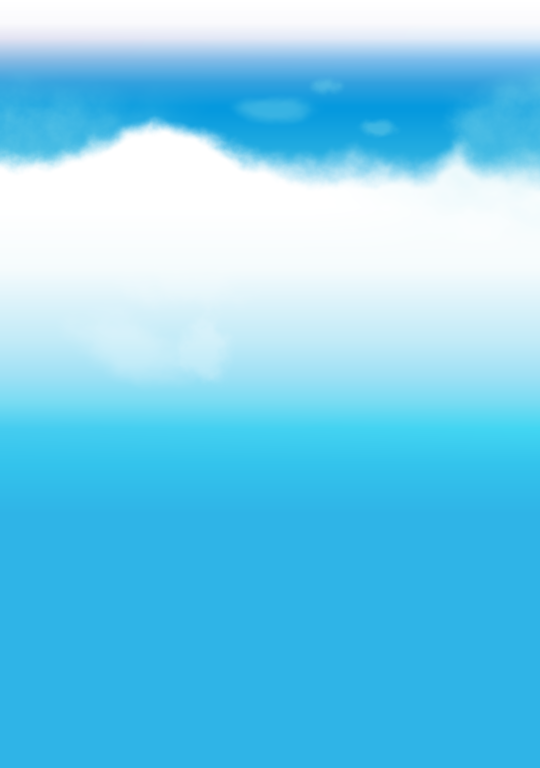
Give the GLSL for this background, as a Shadertoy shader.

```glsl
// Bright sky: a white haze fades into deep blue, above a billowing cloud bank
// that melts through pale cyan into a flat blue lower half.
// Layered linear ramps give the colour; gradient noise shapes the clouds.

const vec3 WHITE = vec3(1.0);
const vec3 DEEP_SKY = vec3(0.02, 0.60, 0.87);
const vec3 TEAL_VEIL = vec3(0.42, 0.80, 0.91);
const vec3 FLAT_BLUE = vec3(0.185, 0.705, 0.905);

vec2 hashGradient(vec2 cell) {
    vec2 h = vec2(dot(cell, vec2(127.1, 311.7)), dot(cell, vec2(269.5, 183.3)));
    return 2.0 * fract(sin(h) * 43758.55) - 1.0;
}

float gradientNoise(vec2 p) {
    vec2 i = floor(p), f = fract(p);
    vec2 u = f * f * f * (f * (f * 6.0 - 15.0) + 10.0);
    vec2 e = vec2(0.0, 1.0);
    float low = mix(dot(hashGradient(i), f),
                    dot(hashGradient(i + e.yx), f - e.yx), u.x);
    float high = mix(dot(hashGradient(i + e.xy), f - e.xy),
                     dot(hashGradient(i + e.yy), f - e.yy), u.x);
    return mix(low, high, u.y);
}

float fbm(vec2 p) {
    float sum = 0.0, amplitude = 0.5;
    for (int i = 0; i < 5; i++) {
        sum += amplitude * gradientNoise(p);
        p = mat2(1.6, 1.2, -1.2, 1.6) * p + 7.3;
        amplitude *= 0.5;
    }
    return sum;
}

// Linear blend towards the next colour between two depths
vec3 ramp(vec3 from, vec3 to, float start, float end, float depth) {
    return mix(from, to, clamp((depth - start) / (end - start), 0.0, 1.0));
}

float bump(float x, float center, float width) {
    float d = (x - center) / width;
    return exp(-d * d);
}

float puff(vec2 p, vec2 center, vec2 radius, float noise) {
    float d = length((p - center) / radius) + noise * 1.3;
    return 1.0 - smoothstep(0.25, 1.1, d);
}

vec3 upperSky(float x, float depth) {
    vec3 haze = mix(vec3(0.89, 0.89, 0.95), vec3(0.88, 0.93, 0.98), x);
    vec3 midSky = mix(vec3(0.54, 0.73, 0.89), vec3(0.47, 0.74, 0.93), x);
    vec3 c = ramp(WHITE, vec3(0.98, 0.98, 0.99), 0.0, 0.03, depth);
    c = ramp(c, haze, 0.03, 0.05, depth);
    c = ramp(c, midSky, 0.05, 0.078, depth);
    c = ramp(c, vec3(0.20, 0.63, 0.87), 0.078, 0.108, depth);
    c = ramp(c, DEEP_SKY, 0.108, 0.138, depth);
    return ramp(c, vec3(0.15, 0.68, 0.88), 0.145, 0.20, depth);
}

vec3 cloudFade(float x, float depth) {
    vec3 cyan = mix(vec3(0.27, 0.80, 0.94), vec3(0.26, 0.84, 0.95), x);
    vec3 c = ramp(WHITE, vec3(0.96, 0.985, 0.99), 0.27, 0.35, depth);
    c = ramp(c, vec3(0.86, 0.95, 0.98), 0.35, 0.395, depth);
    c = ramp(c, vec3(0.76, 0.92, 0.97), 0.395, 0.443, depth);
    c = ramp(c, vec3(0.62, 0.88, 0.96), 0.443, 0.49, depth);
    c = ramp(c, vec3(0.47, 0.86, 0.95), 0.49, 0.524, depth);
    c = ramp(c, cyan, 0.524, 0.558, depth);
    c = ramp(c, vec3(0.20, 0.765, 0.925), 0.558, 0.605, depth);
    return ramp(c, FLAT_BLUE, 0.605, 0.67, depth);
}

void mainImage(out vec4 fragColor, in vec2 fragCoord) {
    vec2 uv = fragCoord / iResolution.xy;
    vec2 p = fragCoord / iResolution.y;
    float x = uv.x, depth = 1.0 - uv.y;
    vec2 place = vec2(x, depth);

    float coarse = fbm(p * vec2(9.0, 13.0));
    float fine = fbm(p * 27.0 + 4.0);
    vec3 color = upperSky(x, depth);

    // Translucent veils at both sides, above the bank
    float leftVeil = smoothstep(0.095, 0.155, depth + 0.05 * coarse)
                   * (1.0 - smoothstep(0.05, 0.42, x + 0.15 * coarse));
    float rightTop = 0.13 - 0.32 * max(x - 0.86, 0.0);
    float rightVeil = smoothstep(-0.012, 0.03, depth - rightTop + 0.05 * coarse)
                    * smoothstep(0.81, 0.88, x + 0.06 * fine);
    color = mix(color, TEAL_VEIL, 0.65 * leftVeil * (0.85 + fine));
    color = mix(color, TEAL_VEIL, 0.55 * rightVeil * (0.9 + fine));

    // Small wisps in the blue gap
    float wisps = puff(place, vec2(0.50, 0.143), vec2(0.10, 0.018), coarse)
                + puff(place, vec2(0.605, 0.111), vec2(0.035, 0.013), fine)
                + puff(place, vec2(0.70, 0.167), vec2(0.045, 0.012), fine);
    color = mix(color, TEAL_VEIL, 0.5 * min(wisps, 1.0));

    // Cloud bank: crisp heap on the left, hazier towards the right
    float ridge = 0.203 - 0.043 * bump(x, 0.28, 0.13)
                - 0.022 * bump(x, 0.85, 0.025);
    float inside = depth - ridge + 0.035 * coarse + 0.022 * fine;
    float softness = mix(0.022, 0.045, smoothstep(0.38, 0.6, x));
    float bank = smoothstep(-0.012, softness, inside);
    vec3 body = cloudFade(x, depth);
    float shade = smoothstep(0.55, 1.0, x) * (1.0 - smoothstep(0.22, 0.34, depth));
    body -= vec3(0.11, 0.035, 0.02) * shade * clamp(0.6 + 2.0 * coarse, 0.0, 1.0);
    color = mix(color, body, bank);

    // Faint puffs within the lower fade
    float puffs = puff(place, vec2(0.25, 0.455), vec2(0.12, 0.055), coarse)
                + puff(place, vec2(0.38, 0.455), vec2(0.055, 0.05), fine)
                + 0.6 * puff(place, vec2(0.34, 0.375), vec2(0.13, 0.03), fine);
    color = mix(color, WHITE, 0.28 * min(puffs, 1.0));

    fragColor = vec4(clamp(color, 0.0, 1.0), 1.0);
}
```
